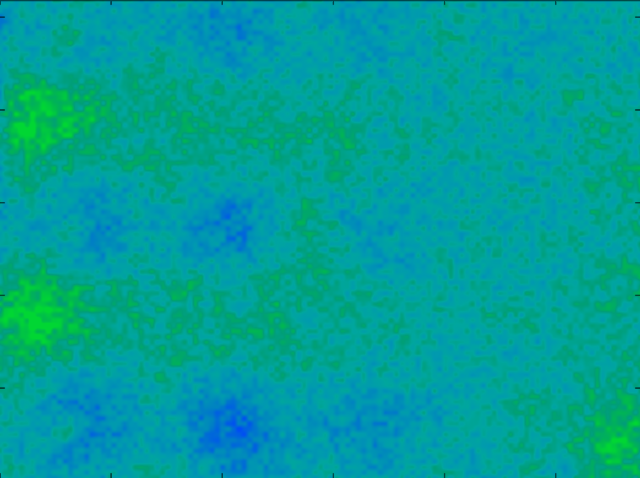
This texture is drawn by a WebGL 1 fragment shader. Its source:

```glsl
precision highp float;
// Grainy heat map: a grid of cool blue spots between warm green bands.
// Gaussian bumps and value noise add up to one scalar level, which a
// blue-teal-green ramp then colours; small dark ticks mark the frame.

uniform vec2 u_resolution;

// Colour ramp, one stop per unit of level
const vec3 DEEP_BLUE  = vec3(0.0, 0.30, 0.96);
const vec3 BLUE       = vec3(0.0, 0.41, 0.85);
const vec3 AZURE      = vec3(0.0, 0.53, 0.74);
const vec3 CYAN       = vec3(0.0, 0.60, 0.69);
const vec3 TEAL       = vec3(0.0, 0.65, 0.62);
const vec3 SEA_GREEN  = vec3(0.0, 0.62, 0.47);
const vec3 GREEN      = vec3(0.0, 0.72, 0.31);
const vec3 LIME_GREEN = vec3(0.0, 0.84, 0.20);

// Cool spots: grid layout and depth per column, for each row
const float BASE_LEVEL  = 3.92;
const vec2 SPOT_ORIGIN  = vec2(0.125, 0.108);
const vec2 SPOT_SPACING = vec2(0.232, 0.410);
const vec2 SPOT_RADIUS  = vec2(0.082, 0.095);
const vec4 BOTTOM_DEPTH = vec4(2.7, 3.2, 1.6, -0.2);
const vec4 MIDDLE_DEPTH = vec4(2.0, 2.0, 1.2, 0.4);
const vec4 TOP_DEPTH    = vec4(1.0, 1.6, 1.3, 0.8);

// Warm cores inside the first column, and warm bands between rows
const float CORE_X     = 0.106;
const vec2 CORE_RADIUS = vec2(0.030, 0.036);
const float CORE_GAIN  = 2.5;
const float BAND_Y     = 0.330;
const float BAND_GAIN  = 0.95;
const vec2 HOT_RADIUS  = vec2(0.058, 0.105);
const float HOT_GAIN   = 2.1;

// Grain: cells per canvas height and strength
const float GRAIN_SCALE = 88.0;
const float GRAIN_GAIN  = 2.1;
const float CLUMP_SCALE = 41.0;
const float CLUMP_GAIN  = 1.15;
const float CLOUD_SCALE = 13.0;
const float CLOUD_GAIN  = 0.8;

// Frame ticks, in canvas heights
const vec2 TICK_SPACING  = vec2(0.2325, 0.194);
const vec2 TICK_OFFSET   = vec2(0.0, 0.188);
const float TICK_LENGTH  = 0.012;
const float TICK_WIDTH   = 0.0016;
const float TICK_OPACITY = 0.55;

float hash(vec2 p) {
  return fract(sin(dot(p, vec2(127.1, 311.7))) * 43758.5453);
}

// Smooth value noise, centred on zero
float noise(vec2 p) {
  vec2 i = floor(p), f = fract(p);
  f = f * f * (3.0 - 2.0 * f);
  float low = mix(hash(i), hash(i + vec2(1.0, 0.0)), f.x);
  float high = mix(hash(i + vec2(0.0, 1.0)), hash(i + 1.0), f.x);
  return mix(low, high, f.y) - 0.5;
}

float bump(vec2 p, vec2 radius) {
  vec2 q = p / radius;
  return exp(-dot(q, q));
}

// Broad layout of cool and warm regions
float regions(vec2 uv) {
  float level = BASE_LEVEL;
  for (int row = 0; row < 3; row++) {
    float y = SPOT_ORIGIN.y + SPOT_SPACING.y * float(row);
    vec4 depth = row == 0 ? BOTTOM_DEPTH : (row == 1 ? MIDDLE_DEPTH : TOP_DEPTH);
    for (int col = 0; col < 4; col++) {
      float x = SPOT_ORIGIN.x + SPOT_SPACING.x * float(col);
      level -= depth[col] * bump(uv - vec2(x, y), SPOT_RADIUS);
    }
    level += CORE_GAIN * bump(uv - vec2(CORE_X, y), CORE_RADIUS);
  }
  for (int band = 0; band < 2; band++) {
    float y = BAND_Y + SPOT_SPACING.y * float(band);
    float across = exp(-pow((uv.y - y) / 0.12, 2.0));
    level += BAND_GAIN * across * (1.0 - smoothstep(0.25, 0.75, uv.x));
    float gain = HOT_GAIN - 0.5 * float(band);
    level += gain * bump(uv - vec2(0.058, y + 0.01), HOT_RADIUS);
  }
  level += 0.9 * bump(uv - vec2(0.48, 0.50), vec2(0.06, 0.16));   // mid ridge
  level += 1.6 * bump(uv - vec2(0.96, 0.09), vec2(0.05, 0.11));   // warm corner
  level += 0.6 * smoothstep(0.84, 1.0, uv.x) * (1.0 - smoothstep(0.6, 0.9, uv.y));
  level -= 1.3 * (1.0 - smoothstep(0.0, 0.025, uv.x)) * smoothstep(0.4, 0.6, uv.y);
  return level;
}

vec3 ramp(float v) {
  vec3 c = mix(DEEP_BLUE, BLUE, clamp(v, 0.0, 1.0));
  c = mix(c, AZURE, clamp(v - 1.0, 0.0, 1.0));
  c = mix(c, CYAN, clamp(v - 2.0, 0.0, 1.0));
  c = mix(c, TEAL, clamp(v - 3.0, 0.0, 1.0));
  c = mix(c, SEA_GREEN, clamp(v - 4.0, 0.0, 1.0));
  c = mix(c, GREEN, clamp(v - 5.0, 0.0, 1.0));
  return mix(c, LIME_GREEN, clamp(v - 6.0, 0.0, 1.0));
}

// Ticks along all sides and a dark line on the top edge
float frame(vec2 p, vec2 size) {
  vec2 toTick = abs(fract((p - TICK_OFFSET) / TICK_SPACING + 0.5) - 0.5) * TICK_SPACING;
  vec2 line = 1.0 - smoothstep(vec2(TICK_WIDTH * 0.5), vec2(TICK_WIDTH * 1.6), toTick);
  vec2 near = 1.0 - smoothstep(vec2(TICK_LENGTH * 0.7), vec2(TICK_LENGTH), min(p, size - p));
  float top = 1.0 - smoothstep(TICK_WIDTH, TICK_WIDTH * 2.5, size.y - p.y);
  return max(top, max(line.x * near.y, line.y * near.x));
}

void main() {
  vec2 uv = gl_FragCoord.xy / u_resolution;
  vec2 p = gl_FragCoord.xy / u_resolution.y;
  float level = regions(uv);
  level += GRAIN_GAIN * noise(p * GRAIN_SCALE);
  level += CLUMP_GAIN * noise(p * CLUMP_SCALE + 17.3);
  level += CLOUD_GAIN * noise(p * CLOUD_SCALE + 5.7);
  vec3 color = ramp(level);
  color *= 1.0 - TICK_OPACITY * frame(p, u_resolution / u_resolution.y);
  gl_FragColor = vec4(color, 1.0);
}
```
